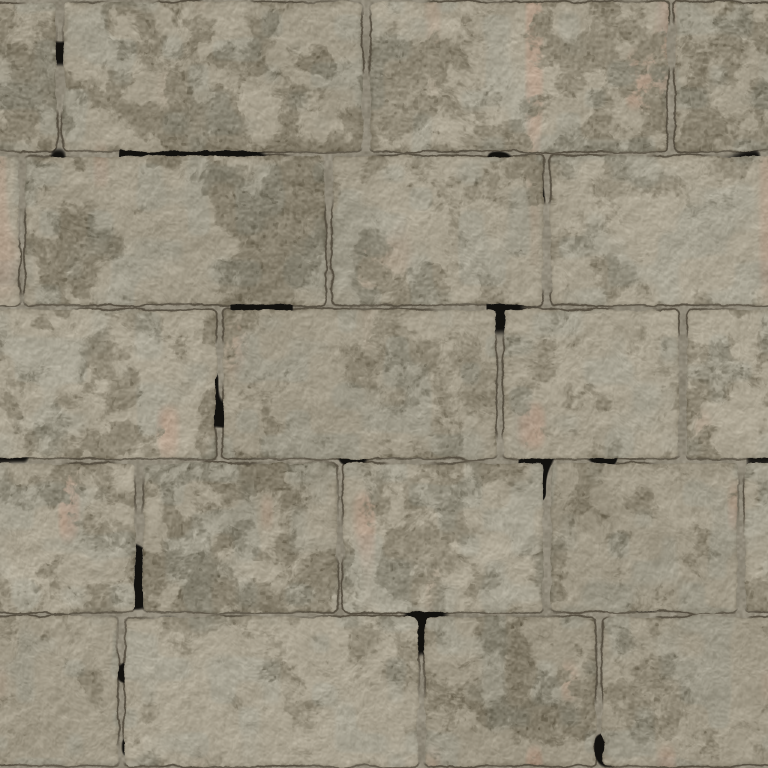
Give the GLSL for this texture, as a Shadertoy shader.

```glsl
// Weathered limestone wall: five courses of rough-faced blocks with thin mortar joints.

float hash(vec2 p) {
    return fract(sin(dot(p, vec2(127.1, 311.7))) * 43758.5);
}

// Value noise that tiles over the unit square; freq holds whole cell counts.
float noise(vec2 uv, vec2 freq) {
    vec2 p = uv * freq, i = floor(p), f = p - i;
    f = f * f * f * (f * (f * 6.0 - 15.0) + 10.0);
    vec2 a = mod(i, freq), b = mod(i + 1.0, freq);
    vec2 seed = freq * 0.37;
    return mix(mix(hash(a + seed), hash(vec2(b.x, a.y) + seed), f.x),
               mix(hash(vec2(a.x, b.y) + seed), hash(b + seed), f.x), f.y);
}

float fbm(vec2 uv, float freq) {
    float sum = 0.0, amp = 0.5, total = 0.0;
    for (int i = 0; i < 5; i++) {
        sum += amp * noise(uv + 0.137 * float(i), vec2(freq));
        total += amp;
        amp *= 0.62;
        freq *= 2.0;
    }
    return sum / total;
}

// Vertical joints of each course, from the bottom up.
vec4 courseJoints(int course) {
    vec4 joints[5] = vec4[5](
        vec4(0.158, 0.549, 0.780, 0.780),
        vec4(0.181, 0.443, 0.712, 0.965),
        vec4(0.286, 0.651, 0.889, 0.889),
        vec4(0.029, 0.428, 0.712, 0.712),
        vec4(0.078, 0.477, 0.874, 0.874));
    return joints[course];
}

// Left and right ends of the block around x, wrapping at the canvas sides.
vec2 blockSpan(float x, vec4 joints) {
    vec2 span = vec2(-1.0, 2.0);
    for (int i = 0; i < 4; i++) {
        for (float wrap = -1.0; wrap <= 1.0; wrap++) {
            float joint = joints[i] + wrap;
            if (joint <= x) span.x = max(span.x, joint);
            else span.y = min(span.y, joint);
        }
    }
    return span;
}

void mainImage(out vec4 fragColor, in vec2 fragCoord) {
    vec2 uv = fragCoord / iResolution.xy;
    float aa = 0.8 / iResolution.y;

    // Block layout
    float course = clamp(floor(uv.y * 5.0), 0.0, 4.0);
    vec2 span = blockSpan(uv.x, courseJoints(int(course)));
    vec2 id = vec2(round(fract(span.x) * 100.0), course + 3.0);
    vec2 center = vec2(0.5 * (span.x + span.y), (course + 0.5) / 5.0);
    vec2 halfSize = vec2(0.5 * (span.y - span.x) - 0.0052, 0.1 - 0.0034);

    // Rounded block outline with chipped edges
    float radius = 0.006;
    vec2 q = abs(uv - center) - halfSize + radius;
    float d = length(max(q, 0.0)) + min(max(q.x, q.y), 0.0) - radius;
    d += (fbm(uv, 36.0) - 0.5) * 0.009;

    // Rough face: relief lit from above, pitted crust and fine grain
    vec2 warp = 0.022 * (vec2(fbm(uv, 14.0), fbm(uv + 0.43, 14.0)) - 0.5);
    vec2 face = uv + warp + hash(id) * 0.7;
    float relief = fbm(face, 22.0) - fbm(face + vec2(-0.0012, 0.0032), 22.0);
    float rough = hash(id + 7.0);
    float crust = fbm(face + 0.31, 26.0) + 0.35 * (noise(uv, vec2(9.0)) - 0.5);
    float pits = smoothstep(0.5, 0.64, crust + 0.13 * (rough - 0.55));
    float grain = noise(uv, vec2(256.0)) - 0.5;
    float speck = smoothstep(0.72, 0.95, noise(face, vec2(170.0)));

    float tone = 0.028 + 0.04 * (hash(id + 19.0) - 0.5);
    tone += 0.09 * (fbm(uv + 0.6, 6.0) - 0.5);
    tone += clamp(relief * 0.5, -0.11, 0.08);
    tone += grain * mix(0.045, 0.085, pits);
    tone -= pits * (0.075 + 0.04 * rough) + speck * mix(0.02, 0.07, pits);
    tone -= 0.07 * exp(min(d, 0.0) / 0.0025);
    vec3 stone = vec3(0.61, 0.58, 0.51) + tone;

    // Grey bloom in the hollows and faint rusty streaks
    stone += vec3(-0.012, 0.0, 0.008) * smoothstep(0.5, 0.75, noise(uv, vec2(31.0)));
    float rust = smoothstep(0.82, 0.98, noise(uv, vec2(23.0, 9.0)));
    stone += vec3(0.035, -0.015, -0.02) * rust * (1.0 - pits);

    // Mortar with broken shadow lines and a few open black gaps
    vec3 mortar = vec3(0.56, 0.535, 0.475) + 0.09 * grain + 0.12 * (fbm(uv, 40.0) - 0.5);
    float crack = smoothstep(0.38, 0.62, noise(uv, vec2(17.0)));
    float underside = smoothstep(-0.09, -0.097, uv.y - center.y);
    float line = 1.0 - smoothstep(0.0004, 0.0026, abs(d - 0.001));
    mortar = mix(mortar, vec3(0.27, 0.24, 0.19), line * max(0.75 * crack, 0.6 * underside));
    float gap = smoothstep(0.76, 0.82, noise(uv + 0.21, vec2(21.0)));
    mortar = mix(mortar, vec3(0.07, 0.065, 0.055), gap * smoothstep(-0.0005, 0.0012, d));

    vec3 color = mix(stone, mortar, smoothstep(-aa, aa, d));
    fragColor = vec4(clamp(color, 0.0, 1.0), 1.0);
}
```
